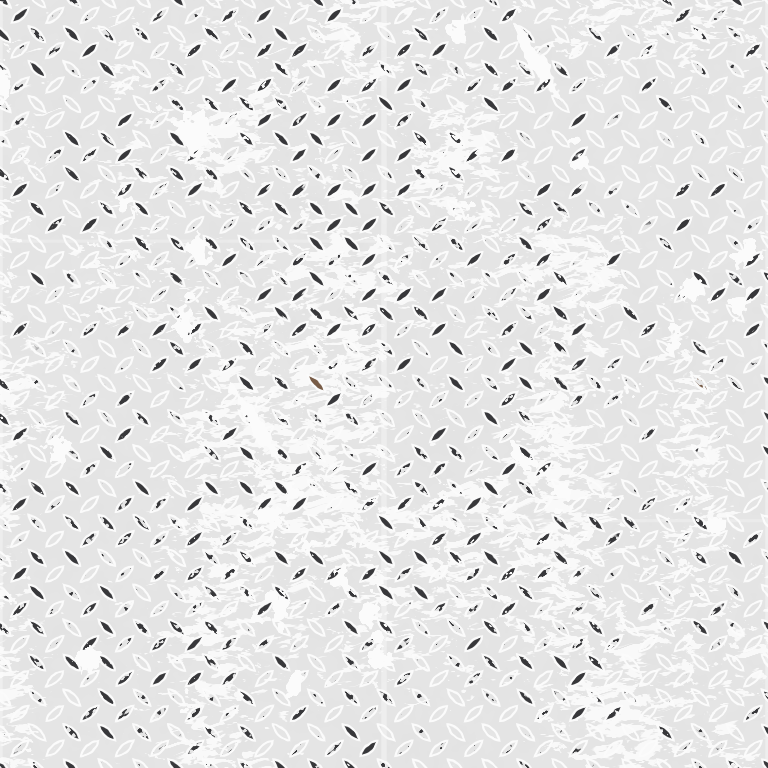
Write a Shadertoy shader that draws this texture.

```glsl
// Worn pale tread plate: a 22 x 22 lattice of raised lens-shaped studs in two
// crossed directions, each with a white rim and a randomly worn dark face.
// Noise adds ragged scuffs; hashed loops scatter paint splats and long gouges.

const float CELLS = 22.0;
const vec3 PLATE = vec3(0.895);
const vec3 PALE = vec3(0.985);
const vec3 DARK = vec3(0.22, 0.22, 0.23);
const vec3 RUST = vec3(0.47, 0.36, 0.28);

float hash(vec2 p) {
    vec3 q = fract(p.xyx * 0.1031);
    q += dot(q, q.yzx + 33.33);
    return fract((q.x + q.y) * q.z);
}

float noise(vec2 p) {
    vec2 i = floor(p), f = fract(p);
    f = f * f * (3.0 - 2.0 * f);
    return mix(mix(hash(i), hash(i + vec2(1, 0)), f.x),
               mix(hash(i + vec2(0, 1)), hash(i + 1.0), f.x), f.y);
}

float fbm(vec2 p) {
    return 0.5 * noise(p) + 0.3 * noise(p * 2.1 + 17.0) + 0.2 * noise(p * 4.3 + 41.0);
}

vec2 rotate(vec2 p, float angle) {
    float c = cos(angle), s = sin(angle);
    return vec2(c * p.x + s * p.y, c * p.y - s * p.x);
}

// Coverage of the region where d is negative
float inside(float d, float soft) {
    return 1.0 - smoothstep(-soft, soft, d);
}

// Lens along x, given its half length and half width
float lens(vec2 p, float halfLength, float halfWidth) {
    float r = 0.5 * (halfLength * halfLength + halfWidth * halfWidth) / halfWidth;
    return length(abs(p) + vec2(0.0, r - halfWidth)) - r;
}

// Irregular white patches, some round and some thin and slanted
float splats(vec2 p, float soft) {
    float cover = 0.0;
    float ragged = fbm(p * 2.6) - 0.5;
    for (float i = 0.0; i < 30.0; i++) {
        vec2 centre = CELLS * vec2(hash(vec2(i, 3.7)), hash(vec2(i, 8.1)));
        float size = hash(vec2(i, 5.3));
        vec2 q = p - centre;
        float d = length(q * vec2(1.15, 0.85)) - mix(0.12, 0.48, size * size);
        cover = max(cover, inside(d + 1.3 * ragged, soft));
    }
    for (float i = 0.0; i < 2.0; i++) {
        vec2 centre = CELLS * (vec2(0.335, 0.445) + i * vec2(0.367, 0.47));
        float d = lens(rotate(p - centre, -1.02), 1.5, 0.2);
        cover = max(cover, inside(d + 0.4 * ragged, soft));
    }
    return cover;
}

// Fine ragged wear, gathered in upright bands and loose patches
float scuffs(vec2 p) {
    float band = noise(p * vec2(0.5, 0.11) + 5.0);
    float patchy = noise(p * vec2(0.3, 0.28) + 61.0);
    float grain = fbm(p * vec2(2.6, 6.5) + 1.5 * noise(p * 1.7));
    return smoothstep(1.08, 1.17, grain + 0.7 * max(band, patchy));
}

// Paints one lattice of studs over a base colour
vec3 studs(vec3 base, vec2 p, vec2 centre, float angle, float splat, float soft) {
    vec2 id = floor(p - centre + 0.5);
    vec2 q = rotate(p - centre - id, angle);
    float seed = hash(id + 50.0 + 20.0 * angle);
    float d = lens(q, 0.27, 0.075) + 0.025 * (noise(p * 9.0) - 0.5);

    // White rim, with plate showing through the middle
    float rim = inside(d - 0.062, soft) * (1.0 - inside(d, soft));
    vec3 colour = mix(base, PALE, rim);

    // Dark face, from a few flecks to full cover
    float region = 0.5 * (noise(id * 0.22 + 9.0) - 0.5)
                 - 0.14 * smoothstep(0.55, 0.85, p.x / CELLS);
    float fill = 1.15 * seed * seed + region - 0.35 * splat;
    float fleck = noise(q * vec2(10.0, 15.0) + 90.0 * seed);
    float face = inside(d + 0.005, soft) * inside(fleck - fill, 0.08);

    // One rusted stud in each half of the plate
    float rusted = step(0.0, -angle) * step(abs(mod(id.x, 11.0) - 9.0), 0.1)
                 * step(abs(id.y - 11.0), 0.1);
    return mix(colour, mix(DARK, RUST, rusted), face);
}

// Faint joints between the sheets
float joints(vec2 uv, float soft) {
    float upright = 0.5 * abs(fract(2.0 * uv.x + 0.5) - 0.5);
    float level = abs(uv.y - (uv.x < 0.5 ? 0.686 : 0.322));
    return max(inside(upright - 0.0035, soft), 0.7 * inside(level - 0.002, soft));
}

void mainImage(out vec4 fragColor, in vec2 fragCoord) {
    vec2 uv = fragCoord / iResolution.xy;
    vec2 p = uv * CELLS;
    float soft = 0.65 * CELLS / iResolution.y;

    vec3 colour = PLATE + 0.016 * (fbm(p * 1.3) - 0.5);
    colour = mix(colour, PALE, 0.4 * joints(uv, soft / CELLS));
    float splat = splats(p, soft);
    colour = mix(colour, PALE, max(splat, 0.9 * scuffs(p)));
    colour = studs(colour, p, vec2(0.57, 0.56), 0.73, splat, soft);
    colour = studs(colour, p, vec2(0.06, 0.02), -0.77, splat, soft);
    fragColor = vec4(colour, 1.0);
}
```
